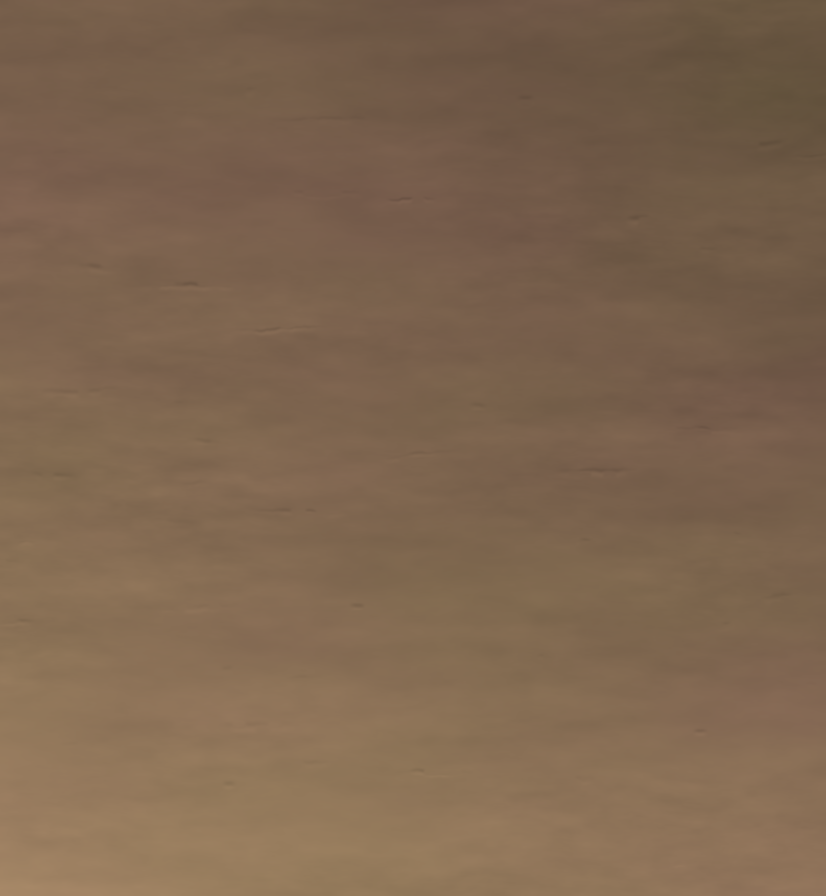
A Shadertoy shader for this texture:

```glsl
// Smooth brown wood in dim light: a soft diagonal light gradient, broad pink and
// olive tints, soft patches and horizontal grain from stretched value noise, and
// short broken scratches with a pale lower lip scattered over a jittered grid.

const vec3 WOOD = vec3(1.0, 0.803, 0.625);      // colour per unit of red
const vec3 PINK_SHIFT = vec3(0.004, -0.010, 0.008);
const float DARKEST = 0.408;                    // red level at the upper right
const float SIDE_LIGHT = 0.064;                 // gain towards the left
const float FLOOR_LIGHT = 0.152;                // gain towards the bottom
const float FLOOR_FALLOFF = 1.8;
const float BAND_DEPTH = 0.062;
const float PATCH_DEPTH = 0.034;
const float GRAIN_DEPTH = 0.034;
const float FLECK_DEPTH = 0.026;
const vec2 SCRATCH_CELL = vec2(0.15, 0.045);
const float SCRATCH_SHARE = 0.42;
const float SCRATCH_WIDTH = 0.0021;
const float SCRATCH_DEPTH = 0.052;

float hash(vec2 p) {
    return fract(sin(dot(p, vec2(127.1, 311.7))) * 43758.5453);
}

float valueNoise(vec2 p) {
    vec2 cell = floor(p);
    vec2 f = fract(p);
    f = f * f * f * (f * (f * 6.0 - 15.0) + 10.0);
    float low = mix(hash(cell), hash(cell + vec2(1.0, 0.0)), f.x);
    float high = mix(hash(cell + vec2(0.0, 1.0)), hash(cell + vec2(1.0)), f.x);
    return mix(low, high, f.y);
}

// Layered noise centred on zero
float fbm(vec2 p) {
    float sum = 0.0;
    float gain = 0.5;
    for (int i = 0; i < 4; i++) {
        sum += gain * (valueNoise(p) - 0.5);
        p = mat2(1.98, 0.16, -0.16, 1.98) * p + vec2(17.3, 9.1);
        gain *= 0.5;
    }
    return sum;
}

// Tapered ragged scratches: negative in the groove, positive on its lip
float scratches(vec2 p) {
    float sum = 0.0;
    vec2 home = floor(p / SCRATCH_CELL);
    for (int j = -1; j <= 1; j++) {
        for (int i = -1; i <= 1; i++) {
            vec2 cell = home + vec2(float(i), float(j));
            if (hash(cell + 3.7) > SCRATCH_SHARE) continue;
            vec2 jitter = vec2(hash(cell + 11.2), hash(cell + 23.9));
            vec2 d = p - (cell + jitter) * SCRATCH_CELL;
            float halfLength = mix(0.010, 0.080, pow(hash(cell + 31.4), 1.8));
            d.y -= d.x * (hash(cell + 47.1) - 0.6) * 0.14;
            d.y -= 0.010 * fbm(vec2(p.x * 34.0, cell.y * 7.3));
            float taper = 1.0 - smoothstep(0.1, 1.0, abs(d.x) / halfLength);
            float broken = smoothstep(0.25, 0.8, valueNoise(p * vec2(75.0, 130.0)));
            float strength = taper * broken * mix(0.15, 1.0, hash(cell + 59.6));
            float across = d.y / (SCRATCH_WIDTH * mix(0.8, 1.6, jitter.x));
            float groove = exp(-across * across);
            float lip = exp(-pow(across + 2.1, 2.0) * 0.6);
            sum += strength * (0.6 * lip - groove);
        }
    }
    return sum;
}

void mainImage(out vec4 fragColor, in vec2 fragCoord) {
    vec2 uv = fragCoord / iResolution.xy;
    vec2 p = fragCoord / iResolution.y;
    vec2 warped = p + vec2(0.0, 0.020) * fbm(p * vec2(5.0, 4.0));

    // Light falling from the lower left
    float level = DARKEST + SIDE_LIGHT * (1.0 - uv.x)
                + FLOOR_LIGHT * pow(1.0 - uv.y, FLOOR_FALLOFF);

    // Broad bands and rounder patches
    level += BAND_DEPTH * fbm(warped * vec2(2.6, 14.0) + 5.0);
    level += PATCH_DEPTH * fbm(warped * vec2(7.0, 17.0) + 71.0);

    // Fine grain and clumped flecks
    float clump = mix(0.5, 1.4, valueNoise(p * vec2(5.0, 11.0) + 40.0));
    level += GRAIN_DEPTH * clump * fbm(warped * vec2(13.0, 58.0) + 21.0);
    level += FLECK_DEPTH * clump * fbm(warped * vec2(38.0, 75.0) + 33.0);
    level += SCRATCH_DEPTH * scratches(p);

    // Pink across the upper half, olive lower down and at the upper right
    float pink = smoothstep(0.35, 0.68, uv.y + 0.2 * (uv.x - 0.5)) - 0.5;
    pink -= 0.7 * smoothstep(0.6, 1.0, uv.x) * smoothstep(0.6, 0.9, uv.y);
    pink += 0.7 * smoothstep(0.5, 1.0, uv.x) * (1.0 - smoothstep(0.2, 0.5, uv.y));
    pink += 1.8 * fbm(warped * vec2(3.5, 9.0) + 90.0);

    vec3 color = WOOD * level + PINK_SHIFT * clamp(pink, -1.0, 1.0);
    fragColor = vec4(color, 1.0);
}
```
